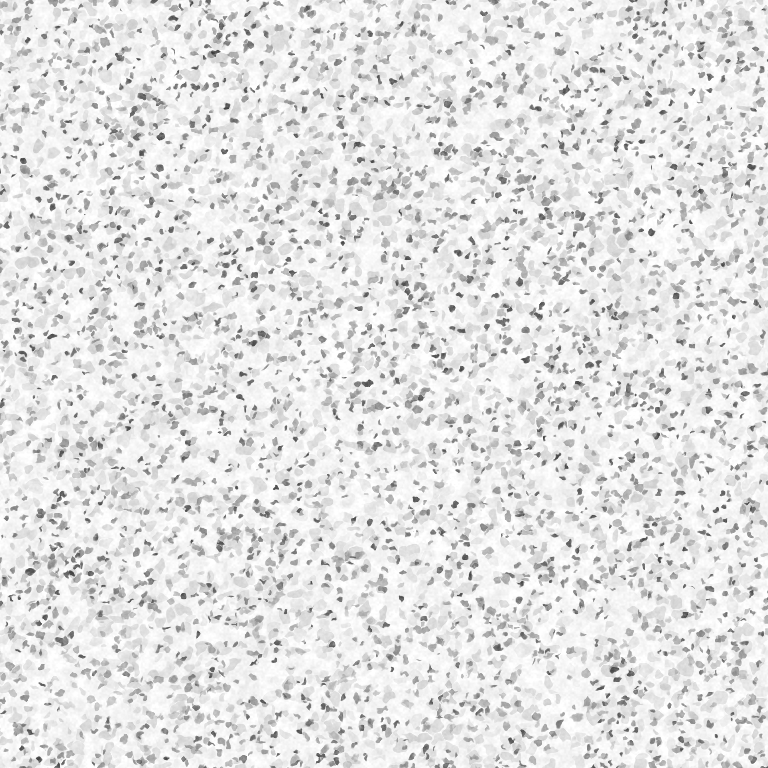
Write a Shadertoy shader that draws this texture.

```glsl
// White granite: pale mottled stone with scattered grey and charcoal mineral grains.

const float BASE_TONE = 0.968;
const float EDGE_SOFTNESS = 0.0009;   // in canvas units
const float GRAIN_DIRECTION = 0.6;    // favoured angle in radians
const float ANGLE_SPREAD = 2.5;

// Sine-free hash, three values from 0 to 1
vec3 hash3(vec2 p) {
    vec3 q = fract(vec3(p.xyx) * vec3(0.1031, 0.1030, 0.0973));
    q += dot(q, q.yxz + 33.33);
    return fract((q.xxy + q.yzz) * q.zyx);
}

float valueNoise(vec2 p) {
    vec2 cell = floor(p);
    vec2 f = fract(p);
    f = f * f * (3.0 - 2.0 * f);
    float bottom = mix(hash3(cell).x, hash3(cell + vec2(1, 0)).x, f.x);
    float top = mix(hash3(cell + vec2(0, 1)).x, hash3(cell + vec2(1, 1)).x, f.x);
    return mix(bottom, top, f.y);
}

float fbm(vec2 p) {
    float sum = 0.0;
    float weight = 0.5;
    for (int i = 0; i < 4; i++) {
        sum += weight * valueNoise(p);
        p = mat2(1.6, 1.2, -1.2, 1.6) * p + 17.3;
        weight *= 0.5;
    }
    return sum / 0.9375;
}

// Bends coordinates so that grain outlines become ragged
vec2 roughen(vec2 uv, float scale, float amount) {
    vec2 offset = vec2(valueNoise(uv * scale), valueNoise(uv * scale + 71.7));
    return uv + amount * (offset - 0.5);
}

// Scattered elongated grains; returns how strongly they darken the stone
float grains(vec2 uv, float cells, float radius, float share, vec2 strengthRange, float seed) {
    vec2 home = floor(uv * cells);
    float darkening = 0.0;
    for (int y = -1; y <= 1; y++) {
        for (int x = -1; x <= 1; x++) {
            vec2 id = home + vec2(x, y);
            vec3 place = hash3(id + seed);
            vec3 form = hash3(id + seed + 157.0);
            float cluster = valueNoise(id / cells * 23.0 + seed);
            float present = step(place.z, share * (0.4 + 1.2 * cluster));

            float angle = GRAIN_DIRECTION + ANGLE_SPREAD * (form.x - 0.5);
            vec2 axis = vec2(cos(angle), sin(angle));
            vec2 delta = uv - (id + place.xy) / cells;
            vec2 local = vec2(dot(delta, axis), dot(delta, vec2(-axis.y, axis.x)));

            float stretch = mix(1.0, 1.5, form.y);
            float size = radius * mix(0.6, 1.35, form.z);
            float dist = (length(local / vec2(stretch, 1.0 / stretch)) - size) / stretch;
            float mask = 1.0 - smoothstep(-EDGE_SOFTNESS, EDGE_SOFTNESS, dist);
            float strength = mix(strengthRange.x, strengthRange.y, fract(form.y * 7.0 + form.z * 5.0));
            darkening = max(darkening, present * mask * strength);
        }
    }
    return darkening;
}

// Pale ground with soft clouds and fine crystalline texture
float stoneGround(vec2 uv) {
    float clouds = fbm(uv * 22.0) - 0.5;
    float mottle = fbm(uv * 105.0 + 9.0) - 0.5;
    float crystals = valueNoise(uv * 390.0) - 0.5;
    return BASE_TONE + 0.04 * clouds + 0.11 * mottle + 0.045 * crystals;
}

void mainImage(out vec4 fragColor, in vec2 fragCoord) {
    vec2 uv = fragCoord / iResolution.y;
    vec2 softUv = roughen(uv, 130.0, 0.009);
    vec2 crispUv = roughen(uv, 240.0, 0.0048);

    // Three mineral layers, from faint blots to dark flecks
    float pale = grains(softUv, 60.0, 0.0065, 0.72, vec2(0.03, 0.13), 11.0);
    float grey = grains(crispUv, 75.0, 0.0043, 0.34, vec2(0.11, 0.35), 303.0);
    float dark = grains(crispUv, 90.0, 0.0032, 0.24, vec2(0.30, 0.62), 607.0);

    // Uneven tone inside the grains
    float grainTexture = 0.72 + 0.56 * fbm(uv * 260.0 + 31.0);
    float tone = stoneGround(uv);
    tone *= 1.0 - pale * grainTexture;
    tone *= 1.0 - max(grey, dark) * grainTexture;

    fragColor = vec4(vec3(clamp(tone, 0.0, 1.0)), 1.0);
}
```
